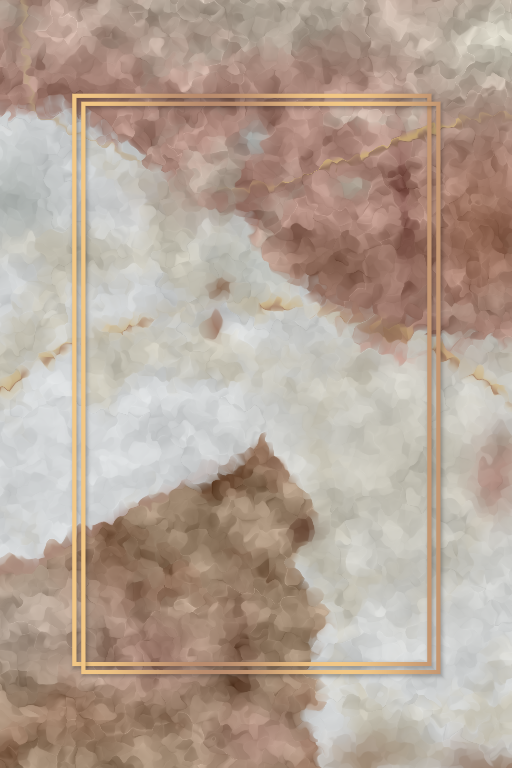
Write a Shadertoy shader that draws this texture.

```glsl
const vec3 WHITE = vec3(.82, .83, .835), MIST = vec3(.68, .7, .69);
const vec3 CREAM = vec3(.77, .755, .7), TAUPE = vec3(.69, .63, .58);
const vec3 ROSE = vec3(.65, .5, .455), RUST = vec3(.6, .43, .35);
const vec3 TAN = vec3(.62, .53, .44), BROWN = vec3(.53, .4, .31);
const vec3 UMBER = vec3(.4, .27, .2), OCHRE = vec3(.8, .68, .45);
const vec3 GOLD = vec3(.95, .78, .52), COPPER = vec3(.73, .55, .43);
const float FACETS = 54., FACET_AMOUNT = .62, RIPPLE = .024;
const float WARP = .09, FINE_WARP = .035;
const vec2 FRAME_CENTER = vec2(.492, .758), FRAME_HALF = vec2(.3467, .555);
const vec2 FRAME_SHIFT = vec2(.0176, -.0156);
const float FRAME_LINE = .0041;

float hash(vec2 p) {
  vec3 a = fract(p.xyx * .1031);
  a += dot(a, a.yzx + 33.33);
  return fract((a.x + a.y) * a.z);
}
float noise(vec2 p) {
  vec2 i = floor(p), f = fract(p);
  f = f * f * (3. - 2. * f);
  return mix(mix(hash(i), hash(i + vec2(1, 0)), f.x),
             mix(hash(i + vec2(0, 1)), hash(i + 1.), f.x), f.y);
}
float fbm(vec2 p) {
  float sum = 0., amp = .5;
  for (int i = 0; i < 5; i++, amp *= .5) {
    sum += amp * noise(p);
    p = mat2(1.6, 1.2, -1.2, 1.6) * p + 3.7;
  }
  return sum / .97;
}
float band(float d, float width) { return exp(-d * d / (width * width)); }

float segment(vec2 p, vec2 a, vec2 b) {
  vec2 v = b - a;
  return length(p - a - v * clamp(dot(p - a, v) / dot(v, v), 0., 1.));
}
// Soft elliptical stain: center in xy, radii in zw
void stain(inout vec3 col, vec2 p, vec4 spot, vec3 tone, float amount) {
  vec2 d = (p - spot.xy) / spot.zw;
  col = mix(col, tone, amount * exp(-dot(d, d)));
}
// Nearest facet position, blended at its rim; z is a random shade
vec3 facet(vec2 p) {
  vec2 g = p * FACETS;
  vec4 sum = vec4(0);
  for (int k = 0; k < 9; k++) {
    vec2 id = floor(g) + vec2(k % 3 - 1, k / 3 - 1);
    vec2 site = id + vec2(hash(id), hash(id + 57.3));
    sum += exp(-14. * distance(g, site)) * vec4(site / FACETS, hash(id + 91.7), 1);
  }
  return sum.xyz / sum.w;
}

vec3 marble(vec2 p) {
  vec2 warp = vec2(fbm(p * 5.), fbm(p * 5. + 19.)) - .5;
  vec2 q = p + WARP * warp, r = p + FINE_WARP * warp;
  float cloud = fbm(p * 8. - warp * 2.) - .5;
  float grain = fbm(p * 20. + warp * 3.) - .5;
  float speck = smoothstep(.68, .9, noise(p * 46. + warp * 6.));
  float thread = band(fbm(p * 5. + 40.) - .5, .01);
  // Pale quartz
  vec3 col = mix(WHITE, CREAM, smoothstep(-.02, .25, cloud));
  stain(col, q, vec4(.8, .6, .24, .27), CREAM, .9);
  stain(col, q, vec4(.03, 1.1, .08, .09), MIST, 1.);
  stain(col, q, vec4(.17, 1.01, .2, .04), CREAM, .9);
  stain(col, q, vec4(.5, .98, .1, .06), MIST, .6);
  stain(col, q, vec4(.38, 1.12, .1, .05), TAUPE, 1.);
  stain(col, q, vec4(.98, .58, .05, .07), ROSE, .9);
  stain(col, q, vec4(.9, .8, .15, .03), TAUPE, .5);
  col += .2 * grain - .04 * thread;
  // Rose stone across the top
  vec3 rose = mix(ROSE, TAUPE, smoothstep(-.02, .3, cloud));
  stain(rose, q, vec4(.5, 1.47, .42, .1), mix(TAUPE, CREAM, .5), .9);
  stain(rose, q, vec4(.98, 1.4, .18, .15), CREAM, 1.);
  stain(rose, q, vec4(.95, 1.05, .14, .15), RUST, .9);
  stain(rose, r, vec4(.62, .98, .14, .08), BROWN, .4);
  stain(rose, r, vec4(.5, 1.235, .025, .03), MIST, 1.);
  stain(rose, r, vec4(.69, 1.14, .03, .02), CREAM, .8);
  stain(rose, r, vec4(.785, 1.13, .016, .15), vec3(.46, .28, .25), .75);
  rose += .42 * grain - .07 * speck + .07 * thread;
  float edge = 1.27 - .44 * smoothstep(.03, .85, q.x) + .04 * band(q.x - .47, .13);
  col = mix(col, rose, smoothstep(-.02, .02, q.y - edge + .13 * grain + .06 * cloud));
  // Ochre seam and rusty knots
  float seam = r.y - .915 + .7 * (r.x - .48) * (r.x - .48) + .06 * cloud;
  float broken = smoothstep(-.05, .1, grain);
  col = mix(col, OCHRE, (.15 + .5 * broken) * band(seam, .014));
  col = mix(col, RUST, .65 * broken * band(seam + .006, .005));
  stain(col, r, vec4(.43, .94, .022, .018), BROWN, .9);
  stain(col, r, vec4(.42, .87, .014, .022), RUST, .8);
  stain(col, r, vec4(.76, .855, .035, .015), BROWN, .7);
  // Brown stone rising from the base
  vec3 earth = mix(BROWN, TAN, smoothstep(-.2, .08, cloud));
  stain(earth, q, vec4(.05, .28, .17, .12), TAUPE, .9);
  stain(earth, q, vec4(.3, .22, .14, .1), ROSE, .8);
  stain(earth, q, vec4(.15, .09, .15, .06), BROWN, .8);
  stain(earth, q, vec4(.52, .06, .1, .06), ROSE, .7);
  stain(earth, r, vec4(.47, .24, .035, .14), UMBER, .7);
  stain(earth, r, vec4(.54, .6, .025, .025), UMBER, .5);
  earth += .45 * grain - .08 * speck + .07 * thread;
  float slope = .375 + .2 * q.x + .4 * max(q.x - .1, 0.) - q.y;
  float flank = .615 - .7 * max(q.y - .5, 0.) - .03 * band(q.y - .396, .035)
              + .02 * band(q.y - .29, .06) - q.x;
  float inside = min(slope, flank) + .07 * grain;
  col = mix(col, earth, smoothstep(-.012, .012, inside));
  col = mix(col, ROSE, .55 * band(slope, .012) * (1. - smoothstep(.2, .55, q.x)));
  stain(col, r, vec4(.59, .465, .03, .03), UMBER, .9);
  stain(col, q, vec4(.72, .02, .08, .04), TAN, .9);
  stain(col, q, vec4(.97, .01, .09, .035), BROWN, .9);
  // Fine cracks
  float crack = r.y - 1.135 - .13 * smoothstep(.45, .95, r.x);
  float reach = smoothstep(.4, .48, r.x) * (.35 + .65 * broken);
  col = mix(col, BROWN, .7 * reach * band(crack + .006, .004));
  col = mix(col, OCHRE, .8 * reach * band(crack, .0035));
  vec2 bend = vec2(.07, 1.28);
  float side = min(segment(r, vec2(.04, 1.5), bend), segment(r, bend, vec2(.27, 1.18)));
  return mix(col, mix(TAUPE, OCHRE, .5), .6 * band(side, .004));
}
// Metal outline with a soft shadow
void drawFrame(inout vec3 col, vec2 p, float pixel) {
  vec2 d = abs(p) - FRAME_HALF, s = abs(p - vec2(.003, -.004)) - FRAME_HALF;
  col *= 1. - .22 * band(max(s.x, s.y), .007);
  vec3 metal = mix(COPPER, GOLD, .5 + .5 * cos(4.25 * (p.x / FRAME_HALF.x + 1.)));
  float line = abs(max(d.x, d.y)) - FRAME_LINE;
  col = mix(col, metal, 1. - smoothstep(-pixel, pixel, line));
}
void mainImage(out vec4 fragColor, in vec2 fragCoord) {
  vec2 p = fragCoord / iResolution.xy * vec2(1, 1.5);
  vec2 ripple = vec2(noise(p * 50.), noise(p * 50. + 31.)) - .5;
  vec3 cell = facet(p + RIPPLE * ripple);
  vec3 col = marble(mix(p, cell.xy, FACET_AMOUNT)) + .03 * (cell.z - .5);
  float pixel = .75 / iResolution.y;
  drawFrame(col, p - FRAME_CENTER, pixel);
  drawFrame(col, p - FRAME_CENTER - FRAME_SHIFT, pixel);
  fragColor = vec4(clamp(col, 0., 1.), 1);
}
```
